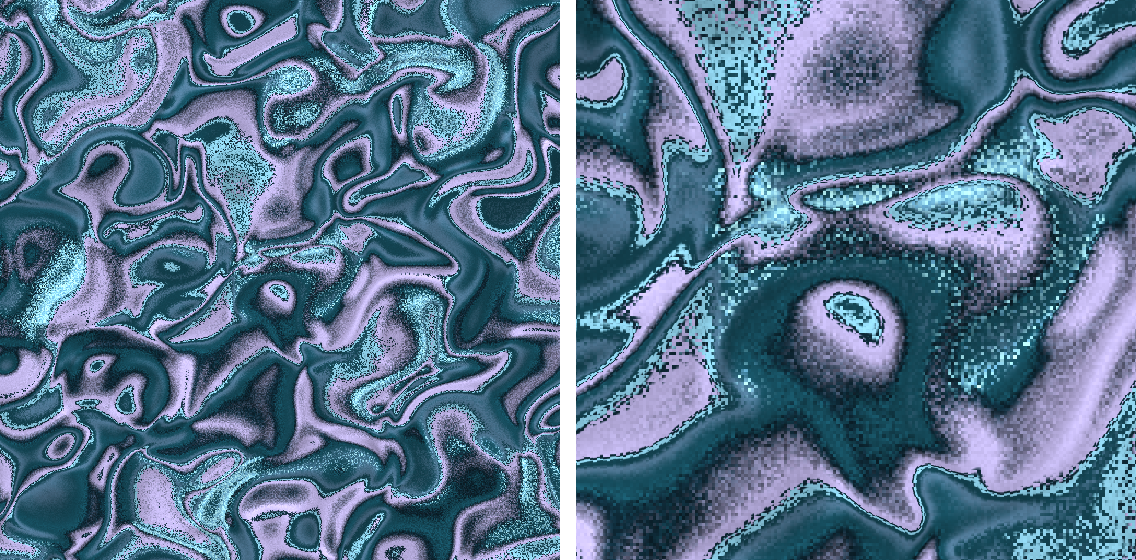
Left: the whole. Right: its middle third, enlarged.
Reproduce this texture procedurally as a WebGL 1 fragment shader.

```glsl
precision highp float;
// Folded, liquid-metal marbling: lavender ridges, teal hollows and icy rims.
// Layered sines are warped twice, then the field is wrapped into a cyclic
// palette; a fine grain scatters the borders between its colours.

uniform vec2 u_resolution;

#define SCALE 22.0        // radians of the base field across the canvas
#define BANDS 0.54        // palette cycles per unit of field
#define BEND 0.85         // strength of the large folds
#define CURL 0.26         // strength of the small folds
#define DETAIL 0.25       // fine relief added to the field
#define GRAIN_CELLS 512.0 // grains across the canvas
#define SCATTER 0.15      // how far grain shifts the palette
#define RIM 0.06          // share of the cycle taken by icy rims

const vec3 LAVENDER = vec3(0.74, 0.70, 0.90);
const vec3 MAUVE = vec3(0.43, 0.44, 0.56);
const vec3 INK = vec3(0.05, 0.15, 0.20);
const vec3 TEAL = vec3(0.08, 0.28, 0.34);
const vec3 SLATE = vec3(0.30, 0.45, 0.56);
const vec3 SKY = vec3(0.42, 0.70, 0.86);
const vec3 ICE = vec3(0.76, 0.99, 1.0);

float hash(vec2 cell) {
  vec3 h = fract(vec3(cell.xyx) * 0.1031);
  h += dot(h, h.yzx + 33.33);
  return fract((h.x + h.y) * h.z);
}

// Sum of sines in spread directions, with a deviation of about one.
float waves(vec2 p, float seed) {
  float sum = 0.0;
  for (int i = 0; i < 7; i++) {
    float k = float(i);
    float angle = k * 2.4 + seed * 1.3;
    vec2 direction = vec2(cos(angle), sin(angle));
    sum += sin(dot(p, direction) * (0.6 + 0.13 * k) + seed * (k * 1.7 + 2.1));
  }
  return sum * 0.53;
}

vec2 warp(vec2 p, float seed) {
  return vec2(waves(p, seed), waves(p, seed + 4.7));
}

// Cyclic colour ramp, sharp on one side of each ridge and soft on the other.
vec3 palette(float t, float rim) {
  vec3 color = mix(INK, LAVENDER, smoothstep(0.0, 0.025, t));
  color = mix(color, MAUVE, smoothstep(0.12, 0.25, t));
  color = mix(color, INK, smoothstep(0.25, 0.38, t));
  color = mix(color, TEAL, smoothstep(0.38, 0.46, t));
  color = mix(color, SLATE, smoothstep(0.55, 0.77, t));
  color = mix(color, TEAL * 0.9, smoothstep(0.77, 0.87, t));
  float start = 0.97 - rim;
  color = mix(color, mix(SKY, ICE, 0.4), smoothstep(start - 0.02, start + 0.01, t));
  return mix(color, INK, smoothstep(0.965, 0.99, t));
}

void main() {
  vec2 uv = gl_FragCoord.xy / min(u_resolution.x, u_resolution.y);

  // Stretch the folds a little along the rising diagonal.
  vec2 along = vec2(0.79, 0.61);
  vec2 p = vec2(dot(uv, along) * 0.78, dot(uv, vec2(-along.y, along.x)) * 1.1);
  p *= SCALE;

  // Fold the plane, then build the relief on it.
  vec2 q = p + BEND * warp(p * 1.4, 1.0);
  q += CURL * warp(q * 2.7, 2.6);
  float field = waves(q, 8.2) + DETAIL * waves(q * 2.7, 5.3);
  float pocket = waves(q * 0.9, 11.4);
  float streak = waves(q * vec2(2.5, 5.0), 3.9);

  // Grain is rougher in the pockets than on the smooth ridges.
  vec2 cell = floor(uv * GRAIN_CELLS);
  float grain = hash(cell) - 0.5;
  float speck = hash(cell + 71.0);
  float roughness = mix(0.3, 1.0, smoothstep(-0.6, 1.1, pocket));
  float t = fract(field * BANDS + grain * SCATTER * roughness);

  float rim = RIM * mix(0.4, 1.4, smoothstep(-1.2, 1.0, pocket));
  vec3 color = palette(t, rim);

  // Speckled icy patches inside the teal hollows.
  float hollow = smoothstep(0.38, 0.5, t) * (1.0 - smoothstep(0.74, 0.86, t));
  float patchy = smoothstep(0.9, 1.7, pocket + 0.3 * streak + grain * 1.3);
  color = mix(color, mix(SKY, ICE, speck), hollow * patchy * 0.9);

  // Flowing streaks and a light dusting of grain.
  float dusty = smoothstep(0.08, 0.28, t) * (1.0 - smoothstep(0.42, 0.55, t));
  color *= 1.0 + 0.08 * streak + (speck - 0.5) * mix(0.08, 0.6, dusty);
  gl_FragColor = vec4(clamp(color, 0.0, 1.0), 1.0);
}
```
